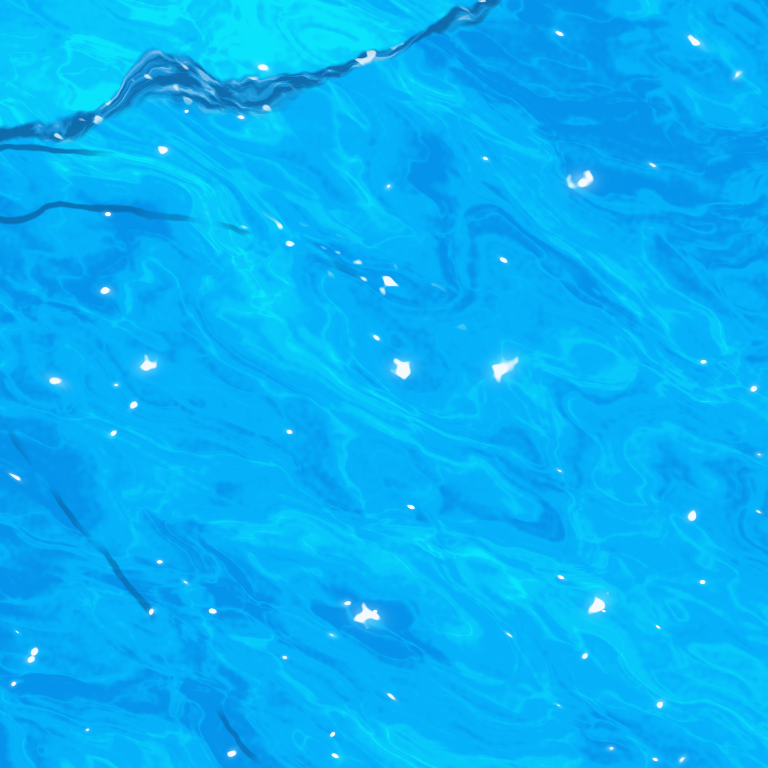
This texture is drawn by a WebGL 1 fragment shader. Its source:

```glsl
precision highp float;
uniform vec2 u_resolution;

vec2 hash2(vec2 p) {
  p = vec2(dot(p, vec2(127.1, 311.7)), dot(p, vec2(269.5, 183.3)));
  return fract(sin(p) * 43758.55);
}

float corner(vec2 cell, vec2 offset) {
  return dot(hash2(cell) * 2.0 - 1.0, offset);
}

float gradientNoise(vec2 p) {
  vec2 i = floor(p), f = fract(p);
  vec2 w = f * f * f * (f * (f * 6.0 - 15.0) + 10.0);
  vec2 e = vec2(1.0, 0.0);
  return mix(mix(corner(i, f), corner(i + e, f - e), w.x),
             mix(corner(i + e.yx, f - e.yx), corner(i + 1.0, f - 1.0), w.x), w.y);
}

float fbm(vec2 p) {
  float sum = 0.0, amplitude = 1.0;
  for (int i = 0; i < 4; i++) {
    sum += amplitude * gradientNoise(p);
    p = mat2(1.6, 1.1, -1.1, 1.6) * p + 7.3;
    amplitude *= 0.5;
  }
  return sum;
}

// Bright thread where the noise crosses zero
float vein(vec2 p, float sharpness) {
  float v = 1.0 - min(abs(fbm(p)) * sharpness, 1.0);
  return v * v;
}

// Soft-edged line, thickness in canvas units
float crease(float offset, float thickness) {
  return 1.0 - smoothstep(thickness * 0.4, thickness, abs(offset));
}

// Scattered sun sparkles, at most one per cell
float sparkles(vec2 uv, float cells, float chance, float radius, float seed) {
  vec2 g = uv * cells + seed;
  vec2 id = floor(g);
  vec2 place = hash2(id), shape = hash2(id + 41.0);
  vec2 at = (id - seed) / cells;
  float cluster = 0.4 + 1.7 * smoothstep(-0.05, 0.25, gradientNoise(at * 4.0 + 3.0));
  cluster += 1.2 * smoothstep(0.6, 1.0, at.x) * smoothstep(0.7, 0.95, at.y);
  vec2 d = fract(g) - 0.3 - 0.4 * place;
  d.y = (d.y + d.x * (shape.y - 0.4)) * (1.0 + shape.y);
  float size = radius * (0.45 + 0.55 * shape.x);
  float r = length(d) / size + 1.3 * gradientNoise(uv * 75.0);
  float core = 1.0 - smoothstep(0.45, 1.0, r);
  float halo = 0.4 * exp(-dot(d, d) / (size * size) * 0.9);
  return step(hash2(id + 83.0).x, chance * cluster) * max(core, halo);
}

void main() {
  vec2 uv = gl_FragCoord.xy / u_resolution;

  // Warped coordinates, stretched along the slanting flow
  vec2 flow = vec2(dot(uv, vec2(0.88, -0.47)) * 4.0, dot(uv, vec2(0.47, 0.88)) * 9.0);
  vec2 warp = vec2(fbm(flow * 0.6 + 2.0), fbm(flow * 0.6 + 19.0));
  vec2 q = flow + warp * 1.6;

  // Wave crest across the upper left
  float bump = exp(-pow((uv.x - 0.21) / 0.085, 2.0));
  float crestY = 0.835 + 0.43 * uv.x * uv.x + 0.076 * bump + 0.025 * fbm(uv * 13.0);
  float below = crestY - uv.y;
  float beyond = 1.0 - smoothstep(-0.006, 0.004, below);

  // Water tone: broad swells, caustic threads, fine ripples
  float tone = 3.0 * fbm(q * 0.55 + 5.0) - 0.45;
  tone += 1.2 * vein(q * 0.9 + 11.0, 7.0);
  tone += 0.7 * vein(q * 1.9 + 31.0, 6.0);
  tone += 1.3 * gradientNoise(q * vec2(4.0, 5.0)) + 0.5 * gradientNoise(uv * 110.0);
  tone -= 1.0 * smoothstep(0.3, 1.0, uv.x) * smoothstep(0.6, 1.0, uv.y);
  tone -= 0.6 * (1.0 - smoothstep(0.0, 0.45, uv.x + uv.y * 0.6));
  tone += beyond * 1.7;

  vec3 color = mix(vec3(0.02, 0.58, 0.92), vec3(0.02, 0.70, 0.98), smoothstep(-1.6, -0.2, tone));
  color = mix(color, vec3(0.03, 0.78, 0.98), smoothstep(0.0, 1.1, tone));
  color = mix(color, vec3(0.04, 0.89, 0.99), smoothstep(1.2, 2.4, tone));

  // Dark face of the crest with grey reflections
  float depth = 0.018 + 0.05 * bump + 0.025 * exp(-pow((uv.x - 0.34) / 0.1, 2.0));
  float face = smoothstep(-0.003, 0.004, below) * (1.0 - smoothstep(depth * 0.6, depth, below));
  float streak = fbm(vec2(uv.x * 24.0, below * 75.0) + warp * 2.0);
  vec3 faceColor = mix(vec3(0.06, 0.40, 0.65), vec3(0.10, 0.58, 0.85), smoothstep(-0.2, 0.15, streak));
  faceColor = mix(faceColor, vec3(0.50, 0.74, 0.90), smoothstep(0.12, 0.4, streak));
  color = mix(color, faceColor, face * 0.9);

  // Thin creases trailing behind the crest
  float wobble = 0.02 * fbm(uv * 9.0 + 4.0);
  float broken = smoothstep(-0.12, 0.12, gradientNoise(uv * 14.0 + 6.0));
  float ridge = uv.y - (0.718 + 0.12 * uv.x - 0.6 * uv.x * uv.x) + wobble;
  float dark = crease(ridge, 0.006) * mix(1.0, broken * 0.6, smoothstep(0.1, 0.3, uv.x));
  dark *= 1.0 - smoothstep(0.4, 0.6, uv.x);
  dark = max(dark, crease(uv.y - 0.805 + wobble, 0.006) * (1.0 - smoothstep(0.08, 0.16, uv.x)));
  float leftFold = (uv.y - 0.45 + 1.3 * uv.x) * 0.61 + wobble;
  dark = max(dark, crease(leftFold, 0.006) * broken * 0.8);
  color = mix(color, vec3(0.04, 0.40, 0.66), dark * 0.8);

  // Sunlight
  float light = sparkles(uv, 7.0, 0.15, 0.14, 3.0);
  light = max(light, sparkles(uv, 17.0, 0.09, 0.15, 29.0));
  light = max(light, sparkles(uv, 31.0, 0.06, 0.20, 57.0));
  float glitter = smoothstep(0.22, 0.38, gradientNoise(flow * vec2(11.0, 9.0)));
  float alongRidge = crease(ridge - 0.012, 0.03) * smoothstep(0.25, 0.35, uv.x) * (1.0 - smoothstep(0.5, 0.65, uv.x));
  light = max(light, glitter * max(alongRidge, face * 0.8));
  color = mix(color, vec3(0.95, 0.98, 1.0), clamp(light, 0.0, 1.0));

  gl_FragColor = vec4(color, 1.0);
}
```
